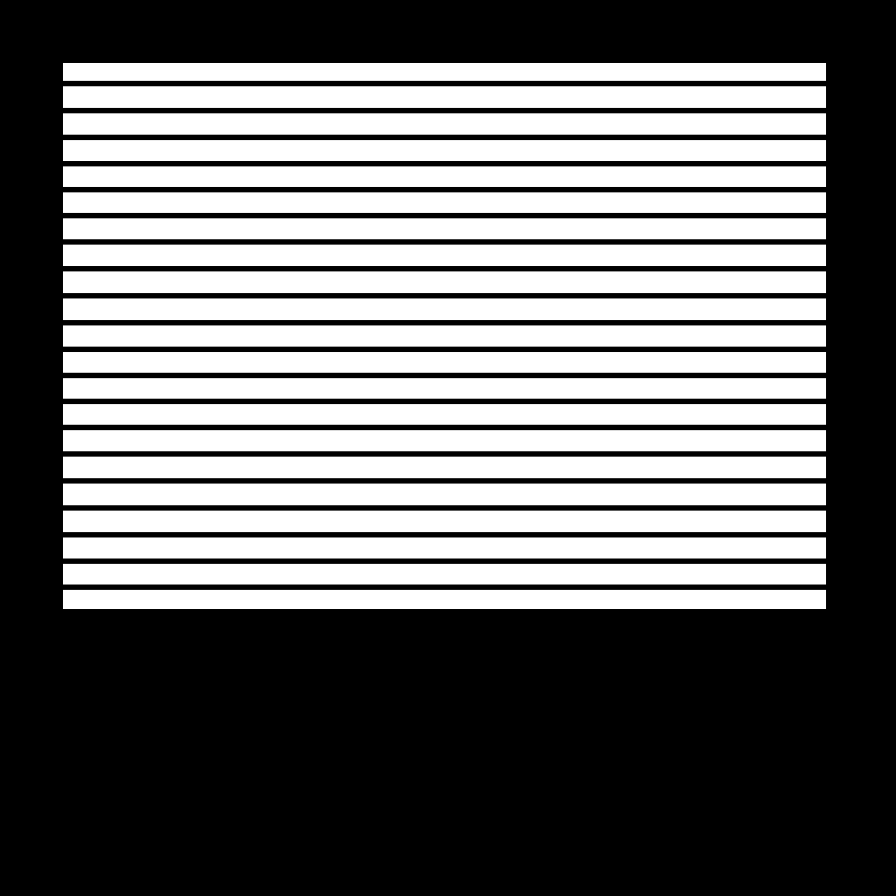
A Shadertoy shader for this pattern:

```glsl
// A white panel on black, cut into horizontal slats by thin dark lines.
// The panel is a box distance; the lines repeat at an even pitch with a
// tiny sway in spacing. All lengths are fractions of the canvas.

const vec3 BACKGROUND = vec3(0.0);
const vec3 SLAT = vec3(1.0);

const vec2 PANEL_MIN = vec2(0.0703, 0.3203);
const vec2 PANEL_MAX = vec2(0.9219, 0.9297);

const float LINE_COUNT = 20.0;
const float FIRST_LINE = 0.9066;   // height of the topmost line
const float LINE_PITCH = 0.02957;
const float LINE_WIDTH = 0.0060;
const float SWAY_SIZE = 0.0008;
const float SWAY_PERIOD = 7.6;     // counted in lines

// Signed distance to an axis-aligned box, negative inside
float boxDistance(vec2 p, vec2 low, vec2 high) {
    vec2 d = abs(p - 0.5 * (low + high)) - 0.5 * (high - low);
    return length(max(d, 0.0)) + min(max(d.x, d.y), 0.0);
}

// Height of the line with the given index, counted downwards
float lineHeight(float index) {
    float sway = SWAY_SIZE * sin(6.28318 * (index - 0.2) / SWAY_PERIOD);
    return FIRST_LINE - index * LINE_PITCH - sway;
}

// Signed distance to the nearest dark line, negative inside
float lineDistance(float y) {
    float index = floor((FIRST_LINE - y) / LINE_PITCH + 0.5);
    index = clamp(index, 0.0, LINE_COUNT - 1.0);
    return abs(y - lineHeight(index)) - 0.5 * LINE_WIDTH;
}

// Coverage of a shape, softened over one pixel
float coverage(float distanceToEdge, float pixel) {
    return clamp(0.5 - distanceToEdge / pixel, 0.0, 1.0);
}

void mainImage(out vec4 fragColor, in vec2 fragCoord) {
    vec2 uv = fragCoord / iResolution.xy;
    float pixel = 1.0 / min(iResolution.x, iResolution.y);

    float panel = coverage(boxDistance(uv, PANEL_MIN, PANEL_MAX), pixel);
    float line = coverage(lineDistance(uv.y), pixel);

    vec3 color = mix(BACKGROUND, SLAT, panel * (1.0 - line));
    fragColor = vec4(color, 1.0);
}
```
